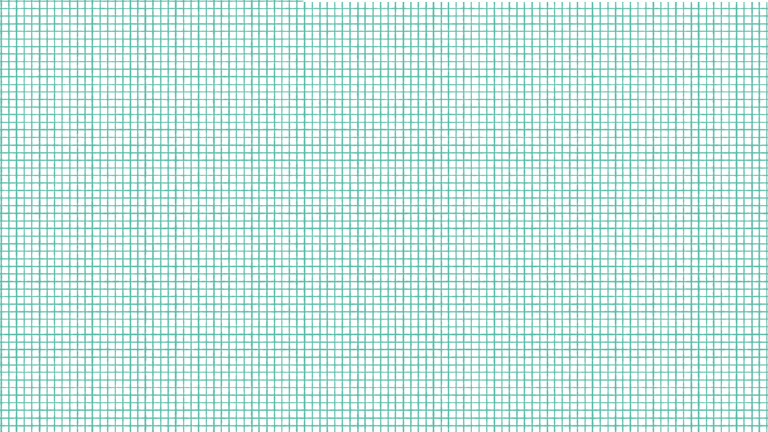
Give the GLSL for this pattern, as a WebGL 1 fragment shader.

```glsl
precision highp float;
// Fine teal square grid on white, with straight, ragged, unevenly inked lines.

uniform vec2 u_resolution;

const float ROWS = 57.0;         // cells per canvas height
const float LINE_WIDTH = 0.157;  // in cells
const float SOFTNESS = 0.04;     // ink bleed, in cells
const vec2 FIRST_LINE = vec2(0.20, 0.14); // inset from left and top, in cells
const vec3 PAPER = vec3(0.995, 1.0, 1.0);
const vec3 TEAL = vec3(0.335, 0.73, 0.65);
const vec3 GREY_TEAL = vec3(0.42, 0.69, 0.65);

float hash(float n) {
    return fract(sin(n * 12.9898) * 43758.5);
}

// Layered sines along a line, roughly -1 to 1.
float raggedness(float along, float seed) {
    float phase = 6.2832 * hash(seed);
    return 0.4 * sin(along * 1.3 + phase)
         + 0.35 * sin(along * 4.9 + phase * 2.0)
         + 0.25 * sin(along * 11.7 + phase * 3.0);
}

// Exact share of a footprint covered by a stripe.
float stripeCoverage(float offset, float width, float footprint) {
    float high = min(offset + 0.5 * footprint, 0.5 * width);
    float low = max(offset - 0.5 * footprint, -0.5 * width);
    return max(high - low, 0.0) / footprint;
}

// One family of parallel lines, spaced one cell apart.
float inkLines(float across, float along, float width, float footprint, float seed) {
    float id = floor(across + 0.5);
    float lineSeed = id + seed;
    float drift = 0.07 * (hash(lineSeed + 3.1) - 0.5);
    float wobble = drift + 0.012 * raggedness(along, lineSeed);
    float thickness = width * (0.78 + 0.44 * hash(lineSeed + 7.3));
    thickness *= 1.0 + 0.24 * raggedness(along, lineSeed + 31.0);
    return stripeCoverage(across - id - wobble, thickness, footprint);
}

// Top margin left blank to the right of a break in the edge.
float trimmedEdge(vec2 uv, vec2 pixel) {
    vec2 inside = (uv - vec2(0.395, 0.9955)) / pixel + 0.5;
    vec2 cover = clamp(inside, 0.0, 1.0);
    return cover.x * cover.y;
}

void main() {
    vec2 uv = gl_FragCoord.xy / u_resolution;
    float pixel = ROWS / u_resolution.y;
    float footprint = pixel + SOFTNESS;
    vec2 fromTopLeft = vec2(gl_FragCoord.x, u_resolution.y - gl_FragCoord.y);
    vec2 cell = fromTopLeft * pixel - FIRST_LINE;

    // Upright lines are a little heavier than level ones.
    float upright = inkLines(cell.x, cell.y, LINE_WIDTH * 1.08, footprint, 11.0);
    float level = inkLines(cell.y, cell.x, LINE_WIDTH * 0.94, footprint, 211.0);
    float ink = 1.0 - (1.0 - upright) * (1.0 - level);
    ink *= 1.0 - trimmedEdge(uv, 1.0 / u_resolution);

    // A few upright lines carry a duller ink.
    float dull = step(0.85, hash(floor(cell.x + 0.5) + 91.0)) * upright;
    vec3 inkColour = mix(TEAL, GREY_TEAL, 0.6 * dull);
    gl_FragColor = vec4(mix(PAPER, inkColour, ink), 1.0);
}
```
